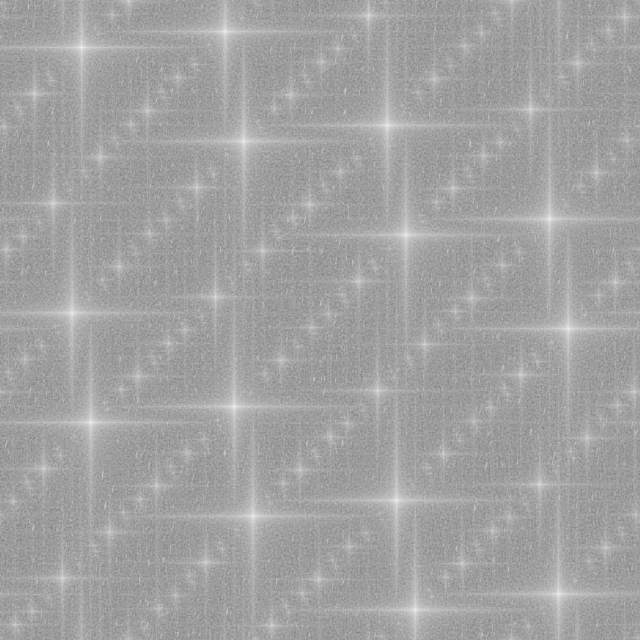
A WebGL 1 fragment shader for this pattern:

```glsl
precision highp float;
uniform vec2 u_resolution;

#define BASE_GREY 0.586
#define CONTRAST 0.060
#define STAR_POWER 500.0
#define STAR_CORE 0.0015
#define CELL_ACROSS vec2(0.2534, 0.1464)
#define CELL_DOWN vec2(0.0143, 0.5859)
#define STAR_STEP vec2(0.0293, 0.1712)
#define FIRST_STAR vec2(0.1276, 0.0742)
#define ARM_FADE vec2(3.0, 1.8)
#define THREAD_POWER 2.4
#define GRAIN_DEPTH 0.105
#define STREAK_POWER 130.0

float hash(float n) {
  return fract(sin(n * 12.9898 + 4.137) * 43758.545);
}

vec2 gradient(vec2 cell) {
  vec2 k = vec2(dot(cell, vec2(127.1, 311.7)), dot(cell, vec2(269.5, 183.3)));
  return 2.0 * fract(sin(k) * 43758.545) - 1.0;
}

float gradientNoise(vec2 p) {
  vec2 i = floor(p);
  vec2 f = p - i;
  vec2 s = f * f * f * (f * (f * 6.0 - 15.0) + 10.0);
  vec2 e = vec2(1.0, 0.0);
  float low = mix(dot(gradient(i), f), dot(gradient(i + e.xy), f - e.xy), s.x);
  float high = mix(dot(gradient(i + e.yx), f - e.yx),
                   dot(gradient(i + e.xx), f - e.xx), s.x);
  return mix(low, high, s.y);
}

float cross2(vec2 a, vec2 b) {
  return a.x * b.y - a.y * b.x;
}

// Offset from the nearest point of the skewed lattice
vec2 latticeOffset(vec2 p) {
  vec2 uv = vec2(cross2(p, CELL_DOWN), cross2(CELL_ACROSS, p));
  uv = floor(uv / cross2(CELL_ACROSS, CELL_DOWN) + 0.5);
  return p - uv.x * CELL_ACROSS - uv.y * CELL_DOWN;
}

// Distance of the index from the leading pair of stars
float starRank(float n) {
  return abs(n + 0.5) - 0.5;
}

// Cross-shaped glow with thin threads along both axes
float starLight(vec2 d, float n) {
  float rank = starRank(n);
  float vary = 1.0 - 0.65 * hash(n) * min(rank, 1.0);
  float power = STAR_POWER * vary / (1.0 + 1.5 * rank);
  d = abs(d);
  vec2 fall = STAR_CORE / (STAR_CORE + d);
  vec2 reach = d * ARM_FADE * (1.0 + 0.3 * rank);
  vec2 fade = exp(-reach * reach);
  vec2 thin = exp(-d * d / (STAR_CORE * STAR_CORE));
  vec2 threads = thin * fade.yx * THREAD_POWER * vary / (1.0 + 0.05 * rank);
  float glow = power * fall.x * fall.y * fade.x * fade.y;
  return max(glow, max(threads.x, threads.y));
}

// Strong stars: neighbouring cells are included so that long arms overlap
float majorStars(vec2 p) {
  float light = 0.0;
  for (int k = -8; k < 8; k++) {
    float n = float(k);
    vec2 d = latticeOffset(p - n * STAR_STEP);
    for (int i = -1; i <= 1; i++) {
      for (int j = -1; j <= 1; j++) {
        vec2 shift = float(i) * CELL_ACROSS + float(j) * CELL_DOWN;
        light = max(light, starLight(d + shift, n));
      }
    }
  }
  return light;
}

// Weak stars: the nearest cell is enough
float minorStars(vec2 p) {
  float light = 0.0;
  for (int k = 8; k < 80; k++) {
    float n = float(k);
    float m = -1.0 - n;
    light = max(light, starLight(latticeOffset(p - n * STAR_STEP), n));
    light = max(light, starLight(latticeOffset(p - m * STAR_STEP), m));
  }
  return light;
}

void main() {
  vec2 p = gl_FragCoord.xy / u_resolution.y;
  p.y = 1.0 - p.y;
  vec2 q = p - FIRST_STAR;
  float light = max(majorStars(q), minorStars(q));

  // Short, slightly leaning streaks
  vec2 lean = vec2(p.x + 0.15 * p.y, p.y);
  float streak = max(gradientNoise(lean * vec2(270.0, 60.0)), 0.0);
  light = max(light, STREAK_POWER * pow(streak, 4.0));

  // Fine grain, smoothed out where the stars are bright
  float grain = gradientNoise(p * 250.0 + 0.37)
              + gradientNoise(p.yx * 407.0 + 17.2);
  grain *= GRAIN_DEPTH / (1.0 + 0.08 * light);

  float grey = BASE_GREY + CONTRAST * log(1.0 + light) + grain;
  gl_FragColor = vec4(vec3(clamp(grey, 0.0, 1.0)), 1.0);
}
```
